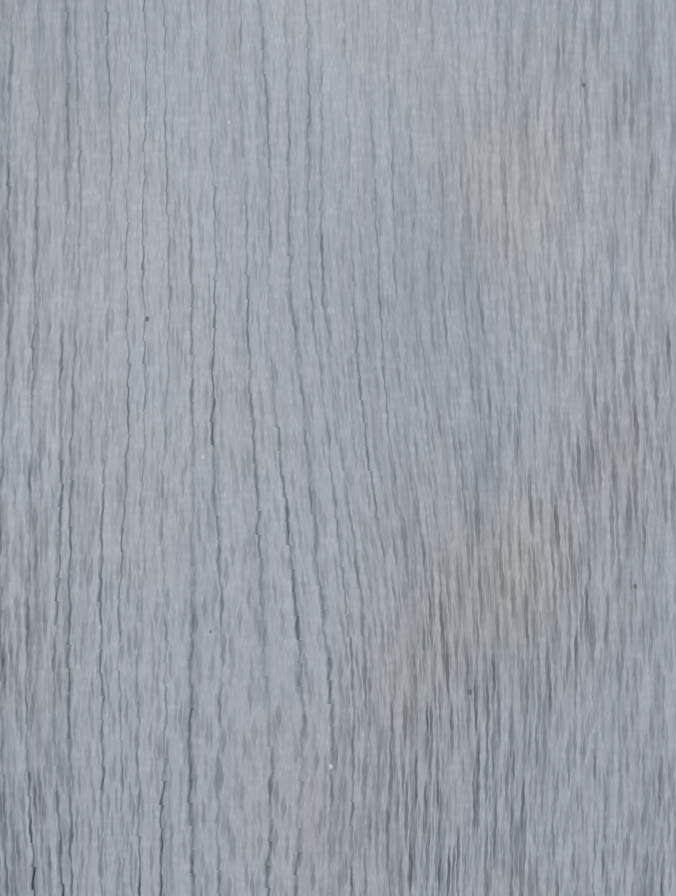
This texture is drawn by a WebGL 2 fragment shader. Its source:

```glsl
#version 300 es
precision highp float;

uniform vec2 u_resolution;
out vec4 fragColor;

vec2 hash2(vec2 cell) {
    vec3 q = fract(cell.xyx * vec3(0.1031, 0.1030, 0.0973));
    q += dot(q, q.yzx + 33.33);
    return fract((q.xx + q.yz) * q.zy);
}

// Cellular noise whose points are slim dashes of random strength.
float dashes(vec2 p, vec2 frequency) {
    vec2 f = p * frequency, cell = floor(f);
    float result = 0.0;
    for (int j = -1; j <= 1; j++)
    for (int i = -1; i <= 1; i++) {
        vec2 id = cell + vec2(i, j);
        vec2 toDash = id + hash2(id) - f;
        float strength = hash2(id + 71.7).x;
        float d = length(toDash * vec2(2.2, 1.1));
        result = max(result, strength * (1.0 - smoothstep(0.3, 0.95, d)));
    }
    return result;
}

// Slow layered sines, roughly -1 to 1.
float drift(vec2 p) {
    return 0.5 * sin(p.x + 1.7 * sin(p.y * 0.8 + 0.6))
         + 0.3 * sin(p.y * 1.7 - p.x * 1.3 + 2.0)
         + 0.2 * sin(p.x * 2.9 + p.y * 2.3 + 4.0);
}

float blob(vec2 p, vec2 centre, vec2 size) {
    vec2 d = (p - centre) / size;
    return exp(-dot(d, d));
}

// Bends the straight grain and frays its edges.
vec2 grainSpace(vec2 p) {
    float bend = 0.055 * exp(-pow((p.x - 0.40) / 0.15, 2.0)) * (1.0 - smoothstep(0.15, 0.72, p.y));
    float sway = 0.006 * sin(p.y * 5.0 + p.x * 5.0) + 0.0012 * sin(p.y * 17.0 - p.x * 31.0);
    float frayed = 0.0004 * sin(p.y * 127.0 + p.x * 330.0) + 0.0004 * sin(p.y * 291.0 - p.x * 410.0);
    return vec2(p.x - bend + sway + frayed, p.y);
}

// Long wandering growth lines: x is the dark groove, y its pale rim.
vec2 growthLines(vec2 g, float pixel) {
    float spacing = 0.025, column = floor(g.x / spacing);
    vec2 result = vec2(0.0);
    for (int i = -1; i <= 1; i++) {
        float id = column + float(i);
        vec2 h = hash2(vec2(id, 5.0));
        float centre = (id + 0.2 + 0.6 * h.x) * spacing;
        centre += 0.0016 * sin(g.y * 13.0 + h.y * 40.0) + 0.0007 * sin(g.y * 83.0 + h.x * 50.0);
        // Short steps make the groove look torn.
        float torn = g.y * 38.0 + h.x * 17.0;
        centre += 0.0022 * (fract(torn) - 0.5) * hash2(vec2(floor(torn), id)).x;
        float presence = 0.70 + 0.30 * sin(g.y * (6.0 + 8.0 * h.y) + h.x * 30.0);
        presence *= 0.55 + 0.45 * hash2(vec2(floor(torn), id + 31.0)).y;
        float width = max(0.0011 + 0.0008 * h.y, pixel * 0.55);
        float d = g.x - centre;
        float groove = exp(-pow(d / width, 2.0));
        float rim = exp(-pow((d + 2.4 * width) / (1.5 * width), 2.0));
        result = max(result, presence * vec2(groove, rim));
    }
    return result;
}

void main() {
    float pixel = 1.0 / u_resolution.y;
    vec2 p = gl_FragCoord.xy * pixel;
    vec2 g = grainSpace(p);

    // Straight growth lines on the left, dense pores on the right and far left.
    float right = smoothstep(0.36, 0.50, p.x + 0.04 * sin(p.y * 7.0));
    float patches = drift(p * vec2(13.0, 7.0));
    float dense = max(right * (0.62 + 0.45 * patches), 0.6 * (1.0 - smoothstep(0.02, 0.13, p.x)));
    float near = mix(1.4, 0.65, p.y);

    // Broad shading and stains.
    float tone = mix(0.661, 0.683, smoothstep(0.0, 0.9, p.y));
    tone += 0.014 * drift(p * vec2(9.0, 5.0) + 3.0);
    tone += 0.012 * blob(p, vec2(0.22, 0.55), vec2(0.16, 0.35));
    float stain = blob(p, vec2(0.54, 0.46), vec2(0.022, 0.11));
    stain += 0.5 * blob(p, vec2(0.49, 0.70), vec2(0.06, 0.10));
    tone -= 0.050 * stain;

    // Grain, from the long grooves to the finest pores.
    vec2 lines = growthLines(g, pixel) * (1.0 - 0.75 * right);
    tone += near * (0.020 * lines.y - 0.19 * lines.x);
    tone -= near * 0.155 * max(dense, 0.0) * dashes(g + 2.0, vec2(115.0, 17.0));
    tone -= near * 0.080 * dashes(g + 5.0, vec2(165.0, 36.0));
    tone -= 0.040 * dashes(g + 9.0, vec2(36.0, 3.5));
    tone += 0.034 * (dashes(p + 4.0, vec2(230.0, 150.0)) - 0.25);
    // Faint crosswise weave.
    tone += 0.022 * (dashes(p + 7.0, vec2(32.0, 190.0)) - 0.25);

    // Cool grey, with warmer worn patches around the stains.
    float warmth = 0.45 * max(drift(p * vec2(11.0, 8.0) + 8.0), 0.0);
    warmth += 0.6 * blob(p, vec2(0.55, 0.36), vec2(0.09, 0.09));
    warmth += 0.35 * blob(p, vec2(0.57, 0.78), vec2(0.07, 0.10)) - 0.4 * stain;
    vec3 colour = tone + vec3(-0.021, 0.0, 0.030) + warmth * vec3(0.014, -0.001, -0.022);
    colour.r -= 0.018 * lines.x;

    // A few pale flecks and dark specks.
    for (int i = 0; i < 8; i++) {
        vec2 h = hash2(vec2(i, 19.0));
        float size = 0.0012 + 0.0022 * hash2(vec2(i, 43.0)).x;
        float d = length((p - h * vec2(u_resolution.x * pixel, 1.0)) * vec2(1.2, 0.8));
        float fleck = 1.0 - smoothstep(size - pixel, size + pixel, d);
        vec3 fleckColour = i % 3 == 0 ? vec3(0.82, 0.84, 0.86) : vec3(0.38, 0.40, 0.43);
        colour = mix(colour, fleckColour, 0.8 * fleck);
    }
    fragColor = vec4(colour, 1.0);
}
```
